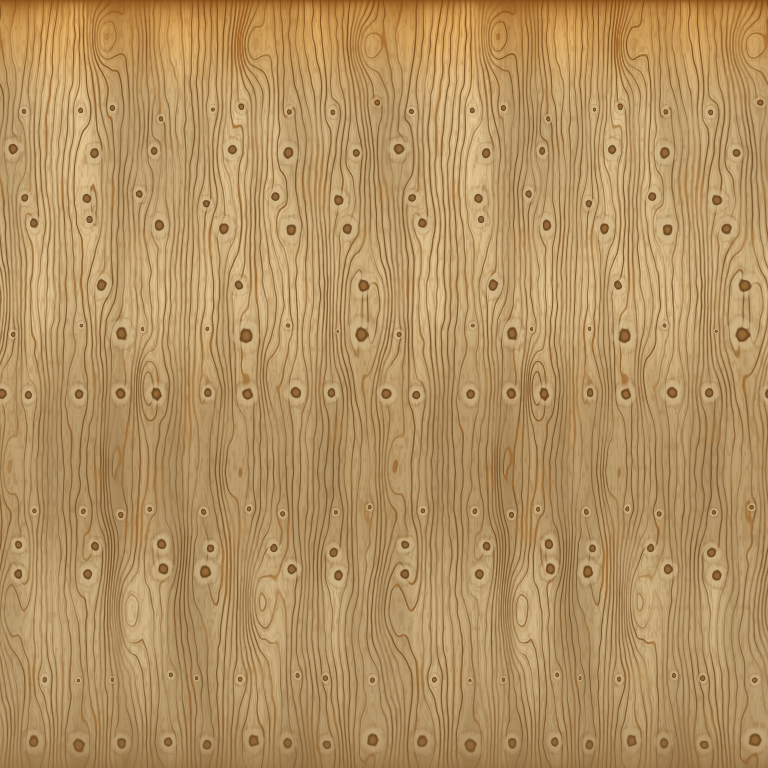
Give the GLSL for this texture, as a WebGL 1 fragment shader.

```glsl
precision highp float;
uniform vec2 u_resolution;

const float COLUMNS = 6.0;      // veneer columns across
const float VARIANTS = 3.0;     // columns before the sheet repeats
const float COLUMN_SHIFT = 0.072;
const float GRAIN_LINES = 112.0;
const vec3 PALE = vec3(0.81, 0.71, 0.53);
const vec3 SAND = vec3(0.75, 0.62, 0.42);
const vec3 TAN = vec3(0.66, 0.52, 0.33);
const vec3 UMBER = vec3(0.53, 0.39, 0.22);
const vec3 ORANGE = vec3(0.64, 0.41, 0.17);
const vec3 BARK = vec3(0.40, 0.26, 0.12);

float hash(vec2 p) {
  return fract(sin(dot(p, vec2(127.1, 311.7))) * 43758.5453);
}
// Value noise that wraps in x after `period` cells
float noise(vec2 p, float period) {
  vec2 i = floor(p), f = fract(p);
  f = f * f * (3.0 - 2.0 * f);
  vec2 x = mod(vec2(i.x, i.x + 1.0), period);
  float low = mix(hash(vec2(x.x, i.y)), hash(vec2(x.y, i.y)), f.x);
  float high = mix(hash(vec2(x.x, i.y + 1.0)), hash(vec2(x.y, i.y + 1.0)), f.x);
  return mix(low, high, f.y);
}
// Centre of item k in a row: alike per column, varied per sheet
vec2 itemCentre(float k, float y, float perColumn, float jitter, float seed) {
  vec2 column = vec2(mod(k, perColumn), seed);
  vec2 sheet = vec2(mod(k, perColumn * VARIANTS) + 17.0, seed);
  vec2 offset = vec2(hash(column), hash(column + 5.3)) * 0.45
              + vec2(hash(sheet), hash(sheet + 9.1)) * 0.55 - 0.5;
  float x = (k + 0.5 + 0.6 * offset.x) / (COLUMNS * perColumn) + COLUMN_SHIFT;
  return vec2(x, y + 2.0 * jitter * offset.y);
}
// knots: x = grain bending, y = nearest distance in radii, z = its tone
void addKnots(inout vec3 knots, vec2 p, float y, float perColumn, float radius, float jitter, float seed) {
  float cell = floor((p.x - COLUMN_SHIFT) * COLUMNS * perColumn);
  for (int i = -1; i <= 1; i++) {
    float k = cell + float(i);
    vec2 d = p - itemCentre(k, y, perColumn, jitter, seed);
    float tone = hash(vec2(mod(k, perColumn * VARIANTS), seed + 3.7));
    float r = radius * (0.7 + 0.4 * tone);
    vec2 q = d * vec2(1.0, 0.5) / (3.6 * r);
    knots.x -= 1.0 * d.x * exp(-dot(q, q));
    float reach = length(d * vec2(1.0, 0.88)) / r;
    if (reach < knots.y) knots.yz = vec2(reach, tone);
  }
}
vec3 allKnots(vec2 p) {
  vec3 knots = vec3(0.0, 99.0, 0.0);
  addKnots(knots, p, 0.033, 3.0, 0.0065, 0.005, 1.0);
  addKnots(knots, p, 0.117, 3.0, 0.0028, 0.008, 2.0);
  addKnots(knots, p, 0.255, 2.0, 0.0062, 0.012, 3.0);
  addKnots(knots, p, 0.284, 2.0, 0.0056, 0.010, 4.0);
  addKnots(knots, p, 0.336, 3.0, 0.0030, 0.010, 5.0);
  addKnots(knots, p, 0.486, 3.0, 0.0058, 0.003, 6.0);
  addKnots(knots, p, 0.564, 1.0, 0.0075, 0.004, 7.0);
  addKnots(knots, p, 0.575, 2.0, 0.0024, 0.012, 8.0);
  addKnots(knots, p, 0.627, 1.0, 0.0064, 0.008, 9.0);
  addKnots(knots, p, 0.712, 2.0, 0.0058, 0.014, 10.0);
  addKnots(knots, p, 0.738, 2.0, 0.0056, 0.012, 11.0);
  addKnots(knots, p, 0.805, 2.0, 0.0056, 0.012, 12.0);
  addKnots(knots, p, 0.865, 3.0, 0.0032, 0.030, 13.0);
  return knots;
}
// Long closed rings in the grain, one per column
float rings(vec2 p, float y, vec2 size, float seed) {
  float k = floor((p.x - COLUMN_SHIFT) * COLUMNS);
  vec2 q = (p - itemCentre(k, y, 1.0, 0.015, seed)) / size;
  return 1.9 * size.x * exp(-dot(q, q));
}
float grainField(vec2 p) {
  float x = p.x + allKnots(p).x + 0.022 * noise(p * vec2(24.0, 5.0), 12.0);
  x += 0.007 * noise(p * vec2(60.0, 18.0) + 31.0, 30.0);
  x += 0.0022 * noise(p * vec2(130.0, 65.0), 65.0);
  x += rings(p, 0.205, vec2(0.020, 0.055), 21.0) + rings(p, 0.50, vec2(0.013, 0.045), 22.0);
  x += rings(p, 0.40, vec2(0.012, 0.05), 23.0) + rings(p, 0.94, vec2(0.018, 0.035), 24.0);
  return x * GRAIN_LINES;
}
// Coverage of the line at each whole value of a field
float lineCover(float field, float steepness, float halfWidth, float pixel) {
  float away = abs(fract(field + 0.5) - 0.5) / steepness;
  return clamp((halfWidth - away) / pixel + 0.5, 0.0, 1.0);
}
void main() {
  vec2 p = gl_FragCoord.xy / u_resolution;
  float pixel = 1.0 / min(u_resolution.x, u_resolution.y);
  p.x -= 0.010 * step(0.5, p.x) * sin(12.566 * (p.x - 0.5));  // uneven second sheet
  vec3 knots = allKnots(p);
  float grain = grainField(p);
  vec2 slope = vec2(grainField(p + vec2(0.001, 0.0)), grainField(p + vec2(0.0, 0.001))) - grain;
  float steepness = max(length(slope) / 0.001, 30.0);
  float flatness = 1.0 - smoothstep(30.0, 80.0, steepness);

  // Base tone, fibres and weathering
  float fibre = noise(p * vec2(320.0, 18.0), 160.0);
  float fleck = noise(p * vec2(500.0, 110.0), 500.0);
  float cloud = noise(p * vec2(12.0, 5.0) + 7.0, 6.0);
  float streak = noise(p * vec2(48.0, 5.0) + 13.0, 24.0);
  vec3 color = mix(SAND, PALE, clamp(0.5 * fibre + 0.4 * cloud + 0.4 * streak, 0.0, 1.0));
  float greyBand = smoothstep(0.23, 0.35, p.y) * (1.0 - smoothstep(0.42, 0.62, p.y));
  color = mix(color, TAN, clamp(greyBand * (0.1 + 0.7 * cloud) + 0.4 * smoothstep(0.5, 0.9, fleck), 0.0, 0.8));
  color = mix(color, TAN, 0.35 * pow(fract(grain), 3.0));
  color *= (0.90 + 0.10 * streak + 0.11 * cloud) * mix(0.97, 1.03, smoothstep(0.3, 0.75, p.y));
  float seam = abs(fract(p.x * 2.0 + 0.19) - 0.5) * 0.5;
  color = mix(color, UMBER, 0.3 * exp(-seam / 0.008) * (0.3 + cloud));

  // Broken grain lines, orange where they spread
  float ember = max(flatness, smoothstep(0.74, 0.92, noise(p * vec2(48.0, 16.0), 24.0)));
  float strength = 0.1 + 0.45 * hash(vec2(floor(grain + 0.5), 4.0)) + 0.6 * noise(p * vec2(60.0, 18.0), 30.0);
  float vein = lineCover(grain, steepness, 0.0008 + 0.0006 * ember, pixel);
  color = mix(color, TAN, 0.35 * lineCover(grain * 2.0 + 0.5, steepness * 2.0, 0.0006, pixel));
  color = mix(color, mix(BARK, ORANGE, 0.15 + 0.7 * ember), vein * min(strength, 0.85));

  // Knots: pale collar with a broken edge, dark rim, brown heart
  float reach = knots.y * (0.85 + 0.30 * noise(p * 190.0, 95.0));
  float collar = smoothstep(1.0, 1.3, reach) * (1.0 - smoothstep(1.5, 2.5, reach));
  color = mix(color, PALE, 0.65 * collar);
  color = mix(color, UMBER, 0.35 * fibre * (1.0 - smoothstep(0.0, 0.5, abs(reach - 2.6))));
  vec3 heart = mix(mix(UMBER, ORANGE, 0.5 * knots.z), BARK, smoothstep(0.35, 0.9, reach));
  color = mix(color, heart, 0.95 - 0.95 * smoothstep(0.85, 1.2, reach));

  // Scorched top and soiled bottom
  float ragged = 0.5 + noise(p * vec2(40.0, 6.0), 20.0);
  color *= mix(vec3(1.0), vec3(1.02, 0.90, 0.67), smoothstep(0.84, 1.0, p.y));
  color = mix(color, vec3(0.50, 0.27, 0.07), 0.85 * exp((p.y - 1.0) / (0.012 * ragged)));
  color = mix(color, UMBER, 0.65 * exp(-p.y / (0.05 * ragged)));
  gl_FragColor = vec4(color, 1.0);
}
```
